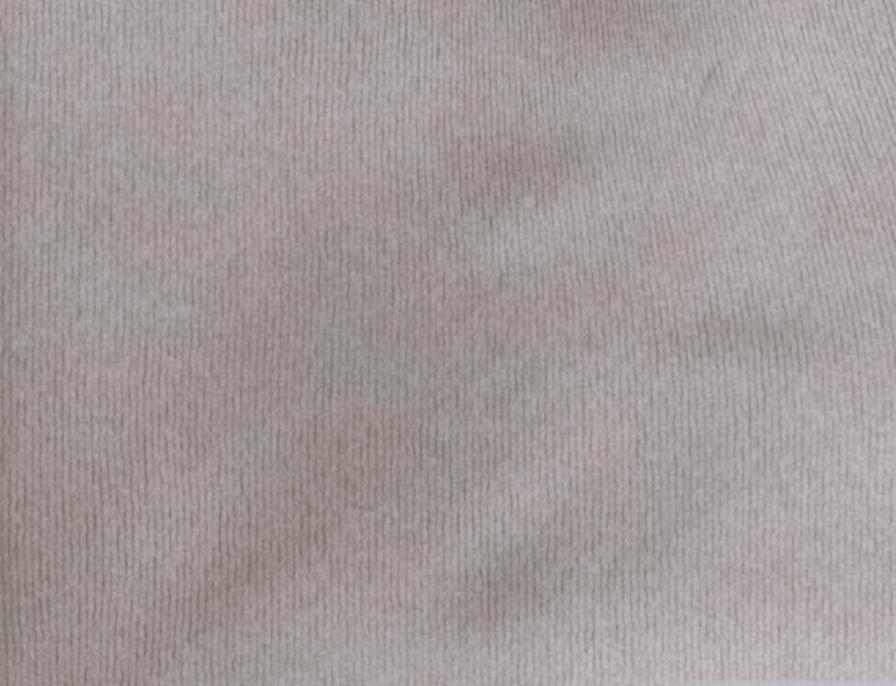
Write a Shadertoy shader that draws this texture.

```glsl
// Pale grey-pink knitted cloth: fine upright ribs of small stitches,
// laid over soft diagonal folds, a gentle light from the right
// and shade that turns from cool grey to warm taupe.

float hash(vec2 p) {
    vec3 q = fract(vec3(p.xyx) * 0.1031);
    q += dot(q, q.yzx + 33.33);
    return fract((q.x + q.y) * q.z);
}

float noise(vec2 p) {
    vec2 i = floor(p), f = fract(p);
    f = f * f * (3.0 - 2.0 * f);
    return mix(mix(hash(i), hash(i + vec2(1, 0)), f.x),
               mix(hash(i + vec2(0, 1)), hash(i + vec2(1, 1)), f.x), f.y);
}

float fbm(vec2 p) {
    float sum = 0.0, amp = 0.5;
    for (int i = 0; i < 4; i++) {
        sum += amp * noise(p);
        p = mat2(0.8, 0.6, -0.6, 0.8) * p * 2.0 + 7.3;
        amp *= 0.5;
    }
    return sum / 0.9375;
}

vec2 turn(vec2 p, float angle) {
    float c = cos(angle), s = sin(angle);
    return vec2(c * p.x + s * p.y, c * p.y - s * p.x);
}

// Soft elongated hollow or ridge
float fold(vec2 p, vec2 centre, float angle, vec2 size) {
    vec2 q = turn(p - centre, angle) / size;
    return exp(-dot(q, q));
}

// Broad light and shade of the cloth, 0 dark to 1 light
float shading(vec2 p) {
    float t = 0.43 + 0.27 * smoothstep(0.65, 1.25, p.x);
    t += 0.20 * fold(p, vec2(0.35, 0.95), 0.0, vec2(0.5, 0.25));
    t += 0.20 * smoothstep(0.2, 0.0, p.y) * smoothstep(0.3, 0.6, p.x);
    t -= 0.16 * smoothstep(0.3, 0.0, p.x) * smoothstep(0.7, 0.2, p.y);
    t -= 0.12 * smoothstep(0.04, 0.0, p.x);
    t -= 0.10 * fold(p, vec2(0.52, 0.45), 0.6, vec2(0.35, 0.16));

    // Main folds
    t -= 0.26 * fold(p, vec2(0.34, 0.15), 0.72, vec2(0.19, 0.06));
    t -= 0.20 * fold(p, vec2(0.73, 0.13), 0.60, vec2(0.09, 0.045));
    t -= 0.22 * fold(p, vec2(0.78, 0.76), 0.35, vec2(0.13, 0.05));
    t += 0.18 * fold(p, vec2(0.80, 0.67), 0.45, vec2(0.14, 0.04));
    t -= 0.28 * fold(p, vec2(1.08, 0.51), 0.0, vec2(0.14, 0.045));
    t += 0.14 * fold(p, vec2(0.76, 0.27), 0.65, vec2(0.18, 0.035));
    t -= 0.22 * fold(p, vec2(0.88, 0.98), -0.2, vec2(0.16, 0.07));

    // Lesser diagonal undulations
    t += 0.30 * (fbm(turn(p, 0.55) * vec2(3.0, 7.0) + 4.0) - 0.5);
    return 0.51 + 1.28 * (t - 0.51);
}

// Ribs broken into uneven stitches, with fibre grain; centred near zero
float knit(vec2 p) {
    float lean = 0.22 * smoothstep(0.5, 1.3, p.x) * smoothstep(0.3, 1.0, p.y);
    float x = p.x + lean * (p.y - 0.3) + 0.008 * noise(p * 5.0);
    float rib = x * 92.0 + 0.3 * (noise(p * vec2(50.0, 70.0)) - 0.5);
    float gap = pow(0.5 + 0.5 * cos(6.2832 * rib), 2.0);
    float column = floor(rib + 0.5);
    float shift = hash(vec2(column, 2.0));
    float dash = noise(vec2(column * 3.7, p.y * 60.0 + shift * 9.0));
    float row = cos(6.2832 * (p.y * 84.0 + shift + abs(fract(rib) - 0.5)));
    float depth = 0.55 + 0.7 * fbm(p * 4.0 + 11.0);
    float grain = noise(p * 250.0) - 0.5 + 0.8 * (noise(p * vec2(150.0, 120.0) + 5.0) - 0.5);
    return depth * (0.125 - gap * (0.09 + 0.48 * dash) + 0.035 * row) + 0.32 * grain;
}

void mainImage(out vec4 fragColor, in vec2 fragCoord) {
    vec2 p = fragCoord / iResolution.y;
    float broad = shading(p);
    float tone = broad + knit(p);

    // Short dark crease near the upper right
    vec2 q = turn(p - vec2(1.03, 0.88), 1.15);
    q.y += 6.0 * q.x * q.x;
    tone -= 0.42 * exp(-pow(q.y / 0.004, 2.0)) * smoothstep(0.045, 0.01, abs(q.x));

    tone = clamp(tone, -0.2, 1.25);
    vec3 colour = mix(vec3(0.545, 0.508, 0.485), vec3(0.725, 0.700, 0.710), tone);

    // Faint cool and pinkish tints, the cool ones where the cloth is lit
    float pink = smoothstep(0.25, 0.75, fbm(p * vec2(8.0, 11.0) + 20.0) + 0.35 * (0.5 - broad));
    colour += mix(vec3(-0.006, 0.003, 0.006), vec3(0.005, -0.006, -0.006), pink);

    // Pale strip under the hem at the lower right
    float hem = smoothstep(0.012, 0.004, p.y) * smoothstep(0.9, 1.1, p.x);
    colour = mix(colour, vec3(0.75, 0.75, 0.79), 0.7 * hem);

    fragColor = vec4(colour, 1.0);
}
```
